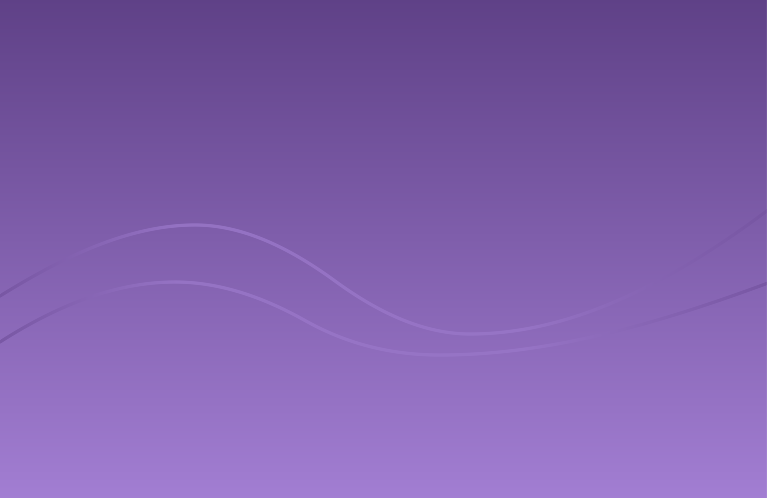
This background is drawn by a Shadertoy shader. Its source:

```glsl
// Cubic through two knots, each holding (x, height, slope)
float hermite(vec3 a, vec3 b, float x) {
    float span = b.x - a.x;
    float t = (x - a.x) / span;
    float s = t * t * (3.0 - 2.0 * t);
    float bend = t * (1.0 - t) * ((1.0 - t) * a.z - t * b.z);
    return mix(a.y, b.y, s) + span * bend;
}

float waveHeight(vec3 knots[5], float x) {
    float height = knots[0].y;
    for (int i = 0; i < 4; i++) {
        if (x >= knots[i].x) height = hermite(knots[i], knots[i + 1], x);
    }
    return height;
}

// Coverage of a thin stroke along the wave
float waveLine(vec3 knots[5], vec2 p, float pixel) {
    float e = 0.002;
    float height = waveHeight(knots, p.x);
    float slope = (waveHeight(knots, p.x + e) - waveHeight(knots, p.x - e)) / (2.0 * e);
    float dist = abs(p.y - height) / sqrt(1.0 + slope * slope);
    return 1.0 - smoothstep(-0.5 * pixel, 0.5 * pixel, dist - 0.0033);
}

void mainImage(out vec4 fragColor, in vec2 fragCoord) {
    vec2 uv = fragCoord / iResolution.xy;
    vec2 p = uv * vec2(1.542, 1.0);
    float pixel = 1.0 / iResolution.y;

    // Vertical background gradient
    vec3 color = mix(vec3(0.635, 0.493, 0.825), vec3(0.373, 0.255, 0.530), uv.y);

    // Two waves that brighten toward the middle
    vec3 upperWave[5] = vec3[5](
        vec3(0.0, 0.4056, 0.62), vec3(0.3916, 0.5482, 0.0), vec3(0.6727, 0.4357, -0.73),
        vec3(0.9438, 0.3293, 0.0), vec3(1.542, 0.5783, 0.75));
    vec3 lowerWave[5] = vec3[5](
        vec3(0.0, 0.3133, 0.64), vec3(0.3514, 0.4337, 0.0), vec3(0.6124, 0.3564, -0.56),
        vec3(0.8835, 0.2871, 0.0), vec3(1.542, 0.4317, 0.37));
    float line = max(waveLine(upperWave, p, pixel), waveLine(lowerWave, p, pixel));
    float glow = clamp(uv.x / 0.23, 0.0, 1.0) * clamp((1.0 - uv.x) / 0.32, 0.0, 1.0);
    vec3 lineColor = mix(vec3(0.46, 0.33, 0.63), vec3(0.595, 0.460, 0.780), glow);
    color = mix(color, lineColor, 0.85 * line);

    // Thin white right border
    float border = smoothstep(-0.5, 0.5, (uv.x - 0.9985) * iResolution.x);
    color = mix(color, vec3(1.0), border);

    fragColor = vec4(color, 1.0);
}
```
